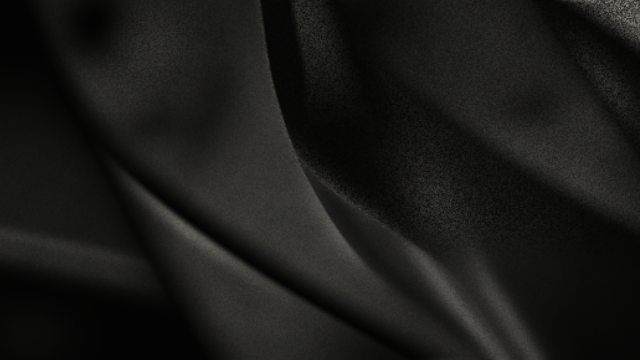
Write a Shadertoy shader that draws this texture.

```glsl
// Dark satin lying in soft diagonal folds, lit dimly from the upper right.
// Each fold is a layer bounded by a smooth spline x(y); signed distances to
// the splines give shadows and rims, and broad glows model the cloth between.
#define EXPOSURE 1.06
#define BLACK_LEVEL 0.012
#define GRAIN 0.95
#define MOTTLE 0.22
#define WEAVE_SCALE 290.0
#define EDGE_SOFT 0.005
#define TINT vec3(1.0, 0.99, 0.925)

float hash(vec2 p) {
    p = fract(p * vec2(0.1031, 0.1137));
    p += dot(p, p.yx + 33.3);
    return fract((p.x + p.y) * p.x * 17.0);
}

float noise(vec2 p) {
    vec2 i = floor(p), f = fract(p);
    f = f * f * (3.0 - 2.0 * f);
    return mix(mix(hash(i), hash(i + vec2(1, 0)), f.x),
               mix(hash(i + vec2(0, 1)), hash(i + 1.0), f.x), f.y);
}

float fbm(vec2 p) {
    float sum = 0.0, amp = 0.5;
    for (int i = 0; i < 4; i++) {
        sum += amp * noise(p);
        p = mat2(1.6, 1.2, -1.2, 1.6) * p + 7.3;
        amp *= 0.5;
    }
    return sum;
}

// Catmull-Rom spline: x at five even heights, from top to bottom
float bend(float y, float a, float b, float c, float d, float e) {
    float k[7] = float[7](2.0 * a - b, a, b, c, d, e, 2.0 * e - d);
    float t = clamp((1.0 - y) * 4.0, 0.0, 4.0);
    int i = min(int(t), 3);
    t -= float(i);
    float p0 = k[i], p1 = k[i + 1], p2 = k[i + 2], p3 = k[i + 3];
    return p1 + 0.5 * t * (p2 - p0 + t * (2.0 * p0 - 5.0 * p1 + 4.0 * p2 - p3
         + t * (3.0 * (p1 - p2) + p3 - p0)));
}

// Approximate signed distance, positive on the right of the spline
float side(vec2 p, float a, float b, float c, float d, float e) {
    float x = bend(p.y, a, b, c, d, e);
    float slope = (bend(p.y - 0.01, a, b, c, d, e) - bend(p.y + 0.01, a, b, c, d, e)) / 0.02;
    return (p.x - x) / sqrt(1.0 + slope * slope);
}

float glow(vec2 p, vec2 centre, vec2 radius, float angle) {
    float c = cos(angle), s = sin(angle);
    vec2 q = mat2(c, -s, s, c) * (p - centre) / radius;
    return exp(-dot(q, q));
}

float ridge(float d, float w) { return exp(-d * d / (w * w)); }
float cover(float d, float w) { return smoothstep(-w, w, d); }

void mainImage(out vec4 fragColor, in vec2 fragCoord) {
    vec2 p = fragCoord / iResolution.y;
    p.x += (16.0 / 9.0 - iResolution.x / iResolution.y) * 0.5;

    // Fold boundaries
    float outer  = side(p, 0.07, 0.167, 0.306, 0.435, 0.58);
    float crease = side(p, 0.0, 0.157, 0.375, 0.71, 1.134);
    float centre = side(p, 0.722, 0.764, 0.856, 1.028, 1.32);
    float lip    = side(p, 0.60, 0.70, 0.89, 1.238, 1.417);
    float strip  = side(p, 0.81, 0.85, 0.83, 0.85, 0.9);
    float valley = side(p, 0.926, 1.014, 1.12, 1.30, 1.48);
    float upper  = side(p, 0.93, 1.12, 1.48, 1.97, 2.5);
    float far    = side(p, 1.48, 1.655, 1.82, 1.97, 2.08);
    float corner = side(p, 1.505, 1.86, 2.15, 2.4, 2.6);
    float crestA = side(p, 0.88, 0.93, 1.02, 1.197, 1.394);
    float crestB = side(p, 1.1, 1.17, 1.25, 1.338, 1.486);
    float low = 1.0 - smoothstep(0.15, 0.38, p.y);

    // Cloth on the far left
    float band = p.y - 0.355 + 0.22 * p.x;
    float left = 0.075 * cover(band + 0.08, 0.06) * (1.0 - smoothstep(0.5, 0.88, p.y));
    left += 0.075 * ridge(band, 0.022) + 0.055 * ridge(band + 0.045, 0.035);
    left += 0.03 * glow(p, vec2(0.08, 0.07), vec2(0.12, 0.09), 0.0);
    left *= 1.0 - 0.8 * exp(-abs(outer) / 0.05);

    // Large fold, brighter toward its lower right
    float body = mix(0.085, 0.19, 1.0 - smoothstep(0.3, 0.85, p.y - 0.35 * (p.x - 0.5)));
    body += 0.06 * glow(p, vec2(0.41, 0.87), vec2(0.13, 0.12), 0.3);
    body += 0.055 * glow(p, vec2(0.27, 0.74), vec2(0.14, 0.08), -0.7);
    body += 0.05 * glow(p, vec2(0.71, 0.78), vec2(0.16, 0.06), -1.35);
    body -= 0.10 * glow(p, vec2(0.265, 0.93), vec2(0.09, 0.11), -0.3);
    body -= 0.05 * glow(p, vec2(0.42, 0.65), vec2(0.10, 0.05), 0.1);
    body -= 0.05 * glow(p, vec2(0.57, 0.64), vec2(0.17, 0.06), 1.2);
    body += 0.075 * exp(-abs(centre) / 0.014) * smoothstep(0.1, 0.4, p.y);
    body += 0.075 * glow(p, vec2(0.93, 0.36), vec2(0.13, 0.03), -0.95);
    float shade = cover(crease - 0.05, 0.045);
    body *= mix(0.4 + 0.6 * shade, shade, 1.0 - smoothstep(0.45, 0.7, p.y));
    body *= cover(outer - 0.03, 0.05) * (1.0 - 0.35 * low * smoothstep(0.9, 1.2, p.x));

    // Fold beneath the crease
    float under = 0.165 - 0.10 * smoothstep(0.75, 1.1, p.x) - 0.03 * (1.0 - smoothstep(0.0, 0.12, p.y));
    under += 0.15 * ridge(crease + 0.018, 0.022) * glow(p, vec2(0.50, 0.38), vec2(0.28, 0.12), -0.75);
    under *= cover(outer - 0.045, 0.075) * (1.0 - 0.8 * smoothstep(0.48, 0.64, p.y));

    // Deep satin hollow and the sheen around it
    float satin = 0.014 + 0.10 * cover(strip, 0.012) * (1.0 - cover(valley + 0.03, 0.045)) * smoothstep(0.62, 0.95, p.y);
    satin += 0.04 * cover(valley - 0.06, 0.06) * (1.0 - smoothstep(0.1, 0.5, p.x - 1.15));
    satin += 0.10 * glow(p, vec2(1.21, 0.42), vec2(0.18, 0.075), -1.0);
    satin += 0.17 * exp(-abs(lip) / 0.022) * glow(p, vec2(0.95, 0.47), vec2(0.24, 0.08), -0.65);
    satin += 0.03 * glow(p, vec2(1.5, 0.29), vec2(0.22, 0.16), -0.5);
    satin += low * (0.13 * ridge(crestB, 0.028) + 0.10 * ridge(crestB + 0.05, 0.08));

    // Narrow folds running to the bottom
    float inner = 0.105 + 0.06 * exp(-abs(lip) / 0.012);
    inner += 0.17 * ridge(crestA, 0.028) * (1.0 - smoothstep(0.25, 0.37, p.y));
    inner -= 0.04 * ridge(centre - 0.035, 0.025);

    // Right fold
    float right = 0.085 + 0.085 * glow(p, vec2(1.54, 0.53), vec2(0.28, 0.08), -0.55);
    right += 0.065 * glow(p, vec2(1.63, 0.68), vec2(0.14, 0.10), -0.9);
    right += 0.03 * glow(p, vec2(1.36, 0.86), vec2(0.12, 0.20), 0.4);
    right -= 0.04 * glow(p, vec2(1.5, 0.71), vec2(0.12, 0.055), 0.3);
    right -= 0.06 * glow(p, vec2(1.02, 0.96), vec2(0.13, 0.11), 0.0);
    right *= 0.4 + 0.6 * cover(upper - 0.025, 0.035);
    right *= 1.0 - 0.6 * exp(-abs(far) / 0.03);
    float edge = 0.02 + 0.09 * glow(p, vec2(1.69, 0.76), vec2(0.15, 0.045), -0.9);
    edge = mix(edge, 0.015 + 0.28 * smoothstep(0.015, 0.10, corner), cover(corner, 0.025));

    // Stack the layers
    float v = mix(left, under, cover(outer, 0.02));
    v = mix(v, body, cover(crease, 0.012) * cover(outer, 0.02));
    float behind = mix(satin, right, cover(upper, 0.018));
    behind = mix(behind, edge, cover(far, 0.012));
    float folds = mix(inner, behind, cover(lip, mix(EDGE_SOFT, 0.04, low)));
    v = mix(v, folds, cover(centre, mix(EDGE_SOFT, 0.025, low)));

    // Cloth mottling and sparkling weave
    float sheen = 0.2 + 0.8 * cover(min(centre, lip), 0.02) * smoothstep(0.25, 0.42, p.y);
    sheen *= 1.0 - 0.55 * cover(upper, 0.03) * (1.0 - cover(far, 0.02));
    sheen += 0.3 * glow(p, vec2(0.41, 0.87), vec2(0.18, 0.15), 0.3);
    float weave = noise(p * WEAVE_SCALE) + 0.5 * noise(p.yx * WEAVE_SCALE * 0.6 + 9.0) - 0.75;
    v *= 1.0 + GRAIN * sheen * weave + MOTTLE * (fbm(p * 13.0) - 0.47);
    fragColor = vec4((max(v, 0.0) * EXPOSURE + BLACK_LEVEL) * TINT, 1.0);
}
```
